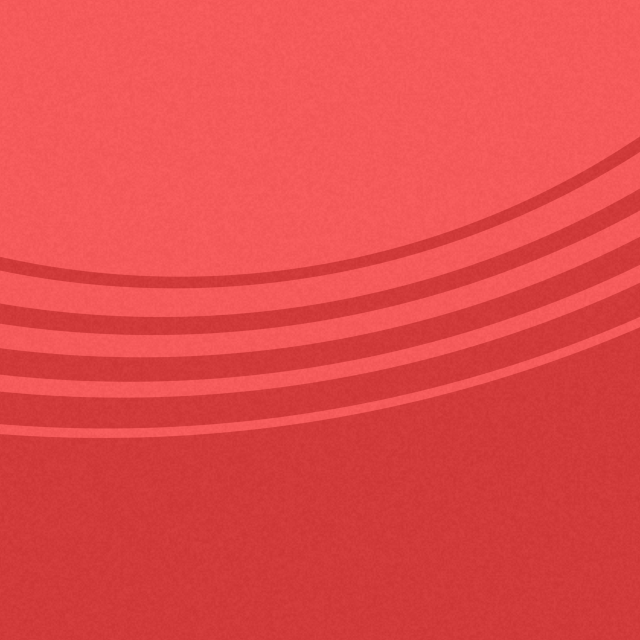
Give the GLSL for this background, as a three.js fragment shader.

```glsl
// Broad curved stripes sweep between a light coral field and a deep red one.
// Every edge is a circle from one family whose centre and radius change
// linearly with depth; a fine value-noise grain covers the whole canvas.

varying vec2 vUv;

const vec3 CORAL = vec3(0.962, 0.352, 0.354);
const vec3 DEEP_RED = vec3(0.820, 0.228, 0.228);

const int STRIPE_COUNT = 4;
const float STRIPE_PITCH = 0.063;
const float FIRST_WIDTH = 0.0182;
const float WIDTH_GROWTH = 0.01;
const float EDGE_SOFTNESS = 0.0011;

float hash(vec2 cell) {
  vec3 q = fract(vec3(cell.xyx) * 0.1031);
  q += dot(q, q.yzx + 33.33);
  return fract((q.x + q.y) * q.z);
}

float valueNoise(vec2 p) {
  vec2 cell = floor(p);
  vec2 f = fract(p);
  vec2 blend = f * f * (3.0 - 2.0 * f);
  float low = mix(hash(cell), hash(cell + vec2(1.0, 0.0)), blend.x);
  float high = mix(hash(cell + vec2(0.0, 1.0)), hash(cell + vec2(1.0, 1.0)), blend.x);
  return mix(low, high, blend.y);
}

// Coverage of the region below the arc at a given depth under the top arc
float belowArc(vec2 p, float depth) {
  float radius = 1.289 + 3.32 * depth;
  float lowestX = 0.281 - 0.48 * depth;
  float lowestY = 0.5677 - depth;
  vec2 centre = vec2(lowestX, lowestY + radius);
  float dist = length(p - centre) - radius;
  return smoothstep(-EDGE_SOFTNESS, EDGE_SOFTNESS, dist);
}

// Dark stripes that widen downward, ending in the solid lower field
float darkCoverage(vec2 p) {
  float coverage = belowArc(p, float(STRIPE_COUNT) * STRIPE_PITCH);
  for (int i = 0; i < STRIPE_COUNT; i++) {
    float start = float(i) * STRIPE_PITCH;
    float width = FIRST_WIDTH + float(i) * WIDTH_GROWTH;
    coverage += belowArc(p, start) - belowArc(p, start + width);
  }
  return clamp(coverage, 0.0, 1.0);
}

// Zero-centred paper grain from two fine layers
float grain(vec2 p) {
  float fine = valueNoise(p * 420.0);
  float coarse = valueNoise(p * 210.0 + 37.0);
  return 0.65 * fine + 0.35 * coarse - 0.5;
}

void main() {
  vec3 colour = mix(CORAL, DEEP_RED, darkCoverage(vUv));
  colour += 0.05 * grain(vUv);
  gl_FragColor = vec4(colour, 1.0);
}
```
